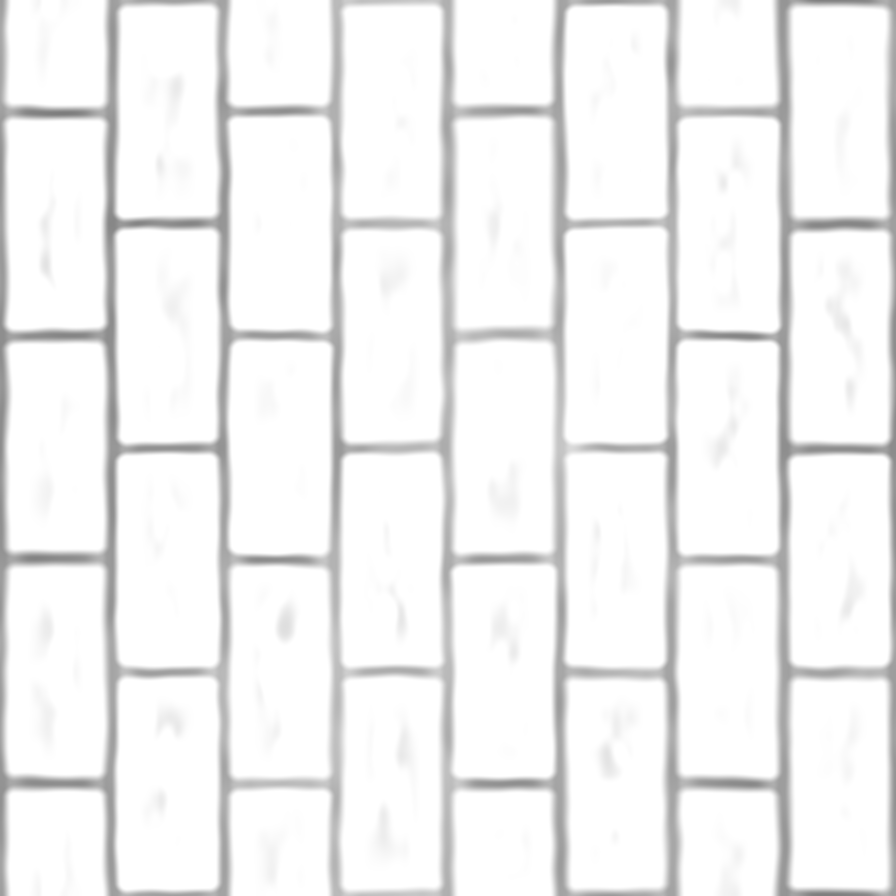
Reproduce this texture map procedurally as a WebGL 2 fragment shader.

```glsl
#version 300 es
precision highp float;
// Soft grey joints around white upright bricks, each column shifted by half a brick.
// Wrapped noise bends the joints and varies their tone; faint streaks mark the faces.
// All cells and noise lattices wrap, so the square tiles.
#define COLUMNS 8.0
#define ROWS 4.0
#define JOINT_HALF_WIDTH 0.0118
#define CORNER_RADIUS 0.017
#define WOBBLE 0.0052
#define VERTICAL_DEPTH 0.37
#define HORIZONTAL_DEPTH 0.40
#define DEPTH_VARIATION 0.16
#define STREAK_DEPTH 0.16

uniform vec2 u_resolution;
out vec4 fragColor;

const float TAU = 6.28319;

float hash(vec2 cell, float seed) {
    vec3 q = fract(vec3(cell, seed) * vec3(0.1031, 0.1030, 0.0973) + 0.137);
    q += dot(q, q.yzx + 33.33);
    return fract((q.x + q.y) * q.z);
}

// Value noise whose lattice wraps after period cells across the canvas
float tileNoise(vec2 uv, vec2 period, float seed) {
    vec2 p = uv * period;
    vec2 i = floor(p);
    vec2 f = fract(p);
    f = f * f * (3.0 - 2.0 * f);
    vec2 lo = mod(i, period);
    vec2 hi = mod(i + 1.0, period);
    return mix(mix(hash(lo, seed), hash(vec2(hi.x, lo.y), seed), f.x),
               mix(hash(vec2(lo.x, hi.y), seed), hash(hi, seed), f.x), f.y);
}

// Uneven joint lines: a broad bend plus a finer ripple
vec2 bend(vec2 uv) {
    vec2 broad = vec2(tileNoise(uv, vec2(16.0), 1.0), tileNoise(uv, vec2(16.0), 2.0));
    vec2 fine = vec2(tileNoise(uv, vec2(36.0), 3.0), tileNoise(uv, vec2(36.0), 4.0));
    return uv + WOBBLE * (0.6 * broad + 0.4 * fine - 0.5);
}

// Faint elongated marks near the middle of a brick face
float streaks(vec2 uv, vec2 local, float strength) {
    vec2 drift = vec2(0.012 * (tileNoise(uv, vec2(20.0), 5.0) - 0.5), 0.0);
    float marks = 0.65 * tileNoise(uv + drift, vec2(56.0, 20.0), 6.0)
                + 0.35 * tileNoise(uv + drift, vec2(80.0, 44.0), 7.0);
    vec2 away = abs(local - 0.5);
    float mask = (1.0 - smoothstep(0.06, 0.27, away.x)) * (1.0 - smoothstep(0.2, 0.42, away.y));
    return smoothstep(0.52, 0.95, marks) * mask * strength;
}

void main() {
    vec2 uv = gl_FragCoord.xy / u_resolution;
    vec2 grid = vec2(COLUMNS, ROWS);

    // Brick cell, with even columns shifted by half a brick
    vec2 p = bend(uv) * grid;
    float column = mod(floor(p.x), COLUMNS);
    p.y += 0.5 * (1.0 - mod(column, 2.0));
    vec2 local = fract(p);
    vec2 brick = vec2(column, mod(floor(p.y), ROWS));

    // Distance inward from the cell border, rounded at the corners
    vec2 edge = (0.5 - abs(local - 0.5)) / grid;
    edge.y *= 1.12;
    float inset = CORNER_RADIUS - length(max(CORNER_RADIUS - edge, 0.0));

    // Soft joint profile, crisper on some bricks than on others
    float softness = mix(0.85, 1.2, hash(brick, 11.0));
    softness *= mix(0.88, 1.12, tileNoise(uv, vec2(32.0), 12.0));
    float joint = 1.0 - smoothstep(0.0006, JOINT_HALF_WIDTH * softness, inset);

    // Joint tone: broad fading, then a separate tone for every short joint
    float fading = 0.065 * cos(TAU * uv.x)
                 + DEPTH_VARIATION * (tileNoise(uv, vec2(5.0, 4.0), 13.0) - 0.5);
    float mottle = 0.10 * (tileNoise(uv, vec2(28.0), 14.0) - 0.5);
    vec2 shortJoint = vec2(column, mod(floor(p.y + 0.5), ROWS));
    float shortDepth = HORIZONTAL_DEPTH + DEPTH_VARIATION * (hash(shortJoint, 15.0) - 0.5);
    float towardMiddle = smoothstep(0.008, 0.04, edge.x);
    float depth = mix(VERTICAL_DEPTH, shortDepth, towardMiddle) + fading + mottle;

    // Short joints pale slightly where they meet the long ones
    float junction = smoothstep(0.004, 0.012, edge.x) * (1.0 - smoothstep(0.014, 0.032, edge.x));
    depth -= 0.07 * junction * (1.0 - smoothstep(0.0, 0.02, edge.y));

    float face = 1.0 - STREAK_DEPTH * streaks(uv, local, mix(0.3, 1.0, hash(brick, 16.0)));
    float tone = face - clamp(depth, 0.15, 0.65) * joint;
    fragColor = vec4(vec3(tone), 1.0);
}
```
